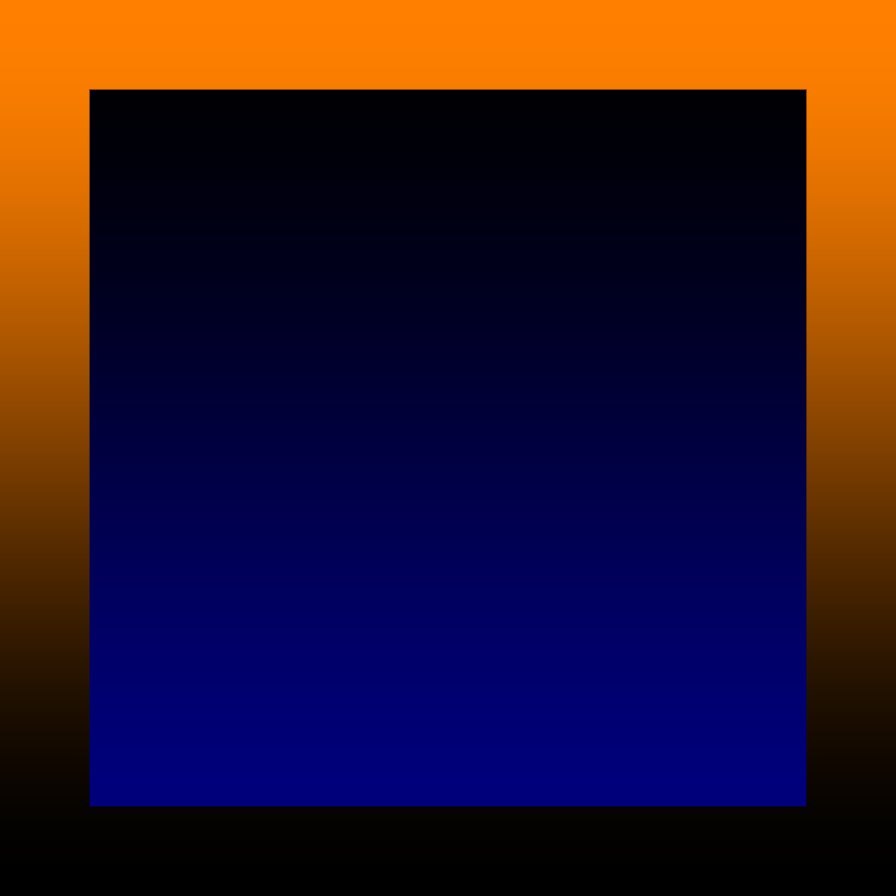
Reproduce this background procedurally as a three.js fragment shader.

```glsl
varying vec2 vUv;

const vec3 FRAME_BOTTOM = vec3(0.0, 0.0, 0.0);
const vec3 FRAME_TOP = vec3(1.0, 0.5, 0.0);
const vec3 PANEL_BOTTOM = vec3(0.0, 0.0, 0.5);
const vec3 PANEL_TOP = vec3(0.0, 0.0, 0.0);
const vec2 PANEL_CENTER = vec2(0.5);
const vec2 PANEL_HALF_SIZE = vec2(0.4);
const float EDGE_SOFTNESS = 0.001;

// Signed distance to an axis-aligned box, negative inside
float boxDistance(vec2 point, vec2 halfSize) {
  vec2 d = abs(point) - halfSize;
  return length(max(d, 0.0)) + min(max(d.x, d.y), 0.0);
}

void main() {
  // Both gradients share one eased ramp over the full height
  float height = smoothstep(0.0, 1.0, vUv.y);
  vec3 frameColor = mix(FRAME_BOTTOM, FRAME_TOP, height);
  vec3 panelColor = mix(PANEL_BOTTOM, PANEL_TOP, height);

  // Central panel over the frame
  float panelDistance = boxDistance(vUv - PANEL_CENTER, PANEL_HALF_SIZE);
  float panelMask = 1.0 - smoothstep(-EDGE_SOFTNESS, EDGE_SOFTNESS, panelDistance);

  gl_FragColor = vec4(mix(frameColor, panelColor, panelMask), 1.0);
}
```
